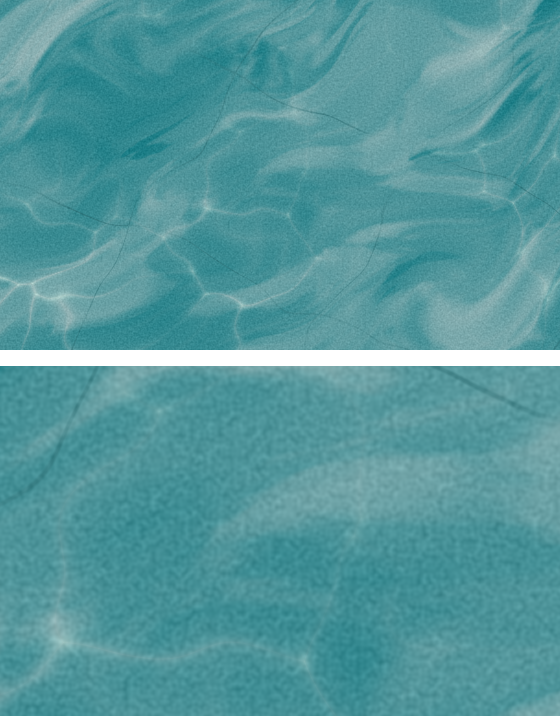
Top: the whole. Bottom: its middle third, enlarged.
Write a Shadertoy shader that draws this texture.

```glsl
// Rippled teal pool water: slanted pale reflections, caustics and bent tile joints.

vec2 hash2(vec2 c) {
    c = vec2(dot(c, vec2(127.1, 311.7)), dot(c, vec2(269.5, 183.3)));
    return fract(sin(c) * 43758.5) * 2.0 - 1.0;
}

// Gradient noise, roughly -0.7 to 0.7
float noise(vec2 p) {
    vec2 i = floor(p), f = fract(p);
    vec2 u = f * f * f * (f * (f * 6.0 - 15.0) + 10.0);
    float a = dot(hash2(i), f);
    float b = dot(hash2(i + vec2(1, 0)), f - vec2(1, 0));
    float c = dot(hash2(i + vec2(0, 1)), f - vec2(0, 1));
    float d = dot(hash2(i + 1.0), f - 1.0);
    return mix(mix(a, b, u.x), mix(c, d, u.x), u.y);
}

float fbm(vec2 p) {
    float sum = 0.0, amp = 1.0;
    for (int i = 0; i < 5; i++) {
        sum += amp * noise(p);
        p = p * 2.03 + 17.3;
        amp *= 0.5;
    }
    return sum;
}

// Bright crest along the zero line of a noise field
float crest(vec2 p, float sharpness) {
    return exp(-abs(noise(p)) * sharpness);
}

// Three smallest distances to scattered cell centres, in rising order
vec3 cellDistances(vec2 p) {
    vec2 cell = floor(p);
    vec3 near = vec3(8.0);
    for (int y = -2; y <= 2; y++) {
        for (int x = -2; x <= 2; x++) {
            vec2 c = cell + vec2(x, y);
            float d = length(c + 0.5 + 0.42 * hash2(c) - p);
            if (d < near.x) near = vec3(d, near.xy);
            else if (d < near.y) near = vec3(near.x, d, near.y);
            else near.z = min(near.z, d);
        }
    }
    return near;
}

// Thin soft line at every whole number of t, spaced by the given gap
float joint(float t, float gap) {
    float d = abs(fract(t + 0.5) - 0.5) * gap;
    return 1.0 - smoothstep(0.0005, 0.004, d);
}

void mainImage(out vec4 fragColor, in vec2 fragCoord) {
    vec2 p = fragCoord / iResolution.y;
    float upper = smoothstep(0.1, 0.75, p.y);

    // Coordinates along and across the slanted ripples, bent by slow swells
    vec2 slant = vec2(dot(p, vec2(0.89, 0.46)), dot(p, vec2(-0.46, 0.89)));
    vec2 swell = vec2(noise(p * 2.6 + 5.0), noise(p * 2.6 + 31.0));
    vec2 flow = slant * vec2(2.3, 5.8) + swell * vec2(0.8, 1.3);
    flow += 0.45 * vec2(noise(flow * 1.3 + 9.0), noise(flow * 1.3 + 43.0));

    // Broad light and shade, and pale films with ragged edges
    float shade = fbm(flow * 0.5 + 3.0);
    float filmField = fbm(flow * 0.85 + 61.0);
    float film = smoothstep(0.0, 0.22, filmField);
    film *= 0.8 + 0.8 * noise(flow * vec2(1.6, 3.5));
    float tone = 0.27 + 0.62 * shade + 0.5 * film;

    // Nested contour folds and fine streaks, liveliest in the upper part
    float lively = smoothstep(-0.3, 0.3, noise(p * 2.2 + 77.0)) * (0.45 + 0.75 * upper);
    float rings = sin(22.0 * noise(flow * 0.8 + 24.0) + 5.0 * shade);
    float streaks = fbm(flow * vec2(1.8, 3.6) + 140.0);
    float folds = crest(flow * vec2(1.2, 1.5) + 33.0, 14.0);
    tone += lively * (0.11 * rings + 0.34 * streaks + 0.3 * folds - 0.04);

    // Deep troughs with a striped, crisp edge
    float trough = fbm(flow * 0.7 + 112.0) + 0.2 * noise(flow * vec2(2.0, 8.0));
    tone -= 0.45 * smoothstep(0.24, 0.36, trough) * (0.4 + 0.6 * upper);

    // Caustic net, brightest where three cells meet
    vec2 netPos = slant * vec2(3.5, 4.8) + swell * 1.1;
    netPos += 0.2 * vec2(noise(p * 9.0), noise(p * 9.0 + 20.0));
    vec3 near = cellDistances(netPos);
    float edge = near.y - near.x;
    float lit = smoothstep(-0.2, 0.35, noise(p * 2.3 + 52.0)) * (1.0 - 0.5 * upper);
    float net = exp(-edge * 24.0) + 0.3 * exp(-edge * 7.0);
    float glint = exp(-(near.z - near.x) * 20.0) * (0.2 + lit);
    tone += 0.5 * net * lit;

    vec3 deepTeal = vec3(0.17, 0.52, 0.55);
    vec3 paleTeal = vec3(0.50, 0.67, 0.68);
    vec3 color = mix(deepTeal, paleTeal, clamp(tone, -0.2, 1.2));

    // Tile joints on the floor, bent by the water
    vec2 bend = 0.14 * vec2(noise(p * 3.0 + 14.0), noise(p * 3.0 + 38.0));
    bend += 0.025 * vec2(noise(p * 8.0), noise(p * 8.0 + 20.0));
    vec2 floorPos = p + bend;
    float joints = joint(dot(floorPos, vec2(0.42, 0.91)) / 0.53 + 0.1, 0.53);
    joints = max(joints, joint(dot(floorPos, vec2(0.82, -0.57)) / 0.59 - 0.2, 0.59));
    joints *= smoothstep(-0.35, 0.2, noise(p * 2.7 + 88.0)) * (1.0 - 0.5 * clamp(film, 0.0, 1.0));
    color = mix(color, vec3(0.15, 0.40, 0.42), 0.45 * joints);

    // Sun glints and fine grain
    color = mix(color, vec3(0.74, 0.87, 0.84), 0.65 * clamp(glint, 0.0, 1.0));
    color += 0.08 * noise(p * 190.0 + 0.37) + 0.05 * noise(p * 110.0 + 7.7);

    fragColor = vec4(color, 1.0);
}
```
